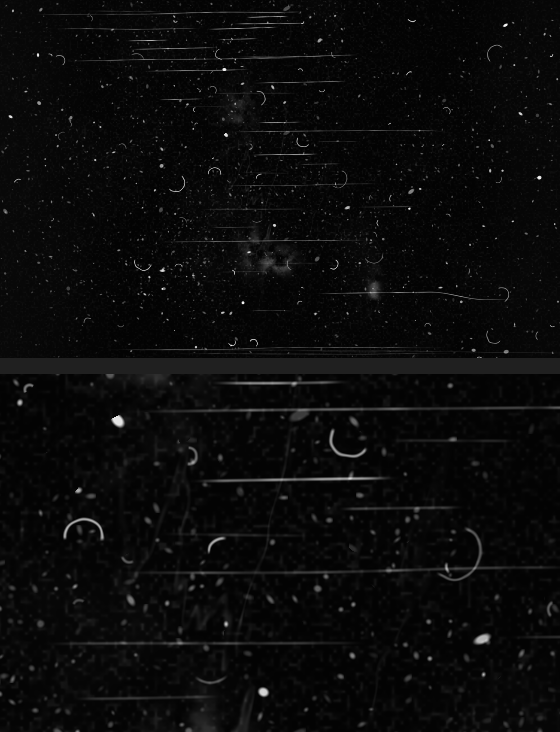
Top, the full canvas; bottom, a detail of the centre.
Reproduce this texture procedurally as a Shadertoy shader.

```glsl
float hash(vec2 p) {
    vec3 q = fract(p.xyx * vec3(0.1031, 0.1030, 0.0973));
    q += dot(q, q.yzx + 33.33);
    return fract((q.x + q.y) * q.z);
}

float noise(vec2 p) {
    vec2 i = floor(p), f = fract(p);
    f = f * f * (3.0 - 2.0 * f);
    return mix(mix(hash(i), hash(i + vec2(1, 0)), f.x),
               mix(hash(i + vec2(0, 1)), hash(i + 1.0), f.x), f.y);
}

float fbm(vec2 p) {
    float sum = 0.0, amp = 0.5;
    for (int i = 0; i < 4; i++) {
        sum += amp * noise(p);
        p = p * 2.1 + 7.3;
        amp *= 0.5;
    }
    return sum;
}

mat2 rotate(float a) {
    return mat2(cos(a), sin(a), -sin(a), cos(a));
}

float blob(vec2 p, vec2 centre, vec2 size) {
    vec2 q = (p - centre) / size;
    return exp(-dot(q, q));
}

float softEdge() {
    return max(0.0016, 0.6 / iResolution.y);
}

// One jittered, slightly stretched speck in a share of the grid cells
float specks(vec2 p, float cells, float share, float radius, float seed) {
    vec2 id = floor(p * cells);
    vec2 key = id + seed;
    if (hash(key) > share) return 0.0;
    vec2 jitter = 0.3 + 0.4 * vec2(hash(key + 11.7), hash(key + 23.1));
    vec2 q = rotate(6.28 * hash(key + 5.3)) * (p - (id + jitter) / cells);
    q.x *= mix(0.45, 1.0, hash(key + 41.9));
    float size = radius * mix(0.4, 1.0, hash(key + 31.4));
    float e = softEdge();
    float light = mix(0.2, 1.0, pow(hash(key + 57.2), 1.5));
    return light * (1.0 - smoothstep(size - e, size + e, length(q)));
}

// Short curled fibres, each an open arc
float fibres(vec2 p, float cells, float share, float seed) {
    vec2 id = floor(p * cells);
    vec2 key = id + seed;
    if (hash(key) > share) return 0.0;
    vec2 jitter = 0.35 + 0.3 * vec2(hash(key + 3.7), hash(key + 9.1));
    vec2 q = rotate(6.28 * hash(key + 15.3)) * (p - (id + jitter) / cells);
    q += 0.0025 * (vec2(noise(p * 90.0), noise(p * 90.0 + 40.0)) - 0.5);
    float radius = mix(0.08, 0.24, hash(key + 21.4)) / cells;
    float span = mix(-0.2, 0.8, hash(key + 27.8));
    float arc = smoothstep(span, span + 0.25, q.x / max(length(q), 0.001));
    float line = 1.0 - smoothstep(0.0, 0.0008 + softEdge(), abs(length(q) - radius));
    return line * arc * mix(0.3, 1.0, hash(key + 33.6));
}

// Long near-horizontal scratches, crowded near the top and bottom
float scratches(vec2 p) {
    float sum = 0.0;
    for (int i = 0; i < 36; i++) {
        float k = float(i);
        float a = hash(vec2(k, 1.7)), b = hash(vec2(k, 8.3));
        float c = hash(vec2(k, 15.1)), d = hash(vec2(k, 29.9));
        float depth = pow((k + a) / 32.0, 1.7);
        float height = i < 32 ? 0.97 - 0.84 * depth : 0.008 + 0.028 * a;
        float middle = mix(0.52, 1.0, min(depth, 1.0)) + 0.5 * (b - 0.5);
        float reach = mix(0.06, 0.38, c * c);
        if (i > 31) reach += 0.2;
        float x = p.x - middle;
        float y = height + x * 0.025 * (d - 0.25) + 0.004 * (noise(vec2(p.x * 5.0, k)) - 0.5);
        if (i < 32) y -= 0.025 * smoothstep(1.2, 1.36, p.x);
        float ends = 1.0 - smoothstep(reach * 0.6, reach, abs(x));
        float wear = mix(0.35, 1.0, noise(vec2(p.x * 45.0, k * 3.0)));
        float line = 1.0 - smoothstep(0.0, 0.0008 + softEdge(), abs(p.y - y));
        sum += line * ends * wear * mix(0.12, 0.75, d * d);
    }
    return sum;
}

void mainImage(out vec4 fragColor, in vec2 fragCoord) {
    vec2 p = fragCoord / iResolution.y;
    float cloud = fbm(p * 5.0);
    float centre = blob(p, vec2(0.8, 0.5), vec2(0.55, 0.6));
    float dustPatch = blob(p, vec2(0.48, 0.25), vec2(0.11, 0.12));

    // Black film with faint grain and paler sides
    float light = 0.012 + 0.018 * smoothstep(0.35, 0.0, p.x) + 0.012 * smoothstep(1.3, 1.5, p.x);
    light += 0.11 * pow(noise(p * 240.0), 4.0) * (0.3 + cloud * centre);
    light += 0.03 * centre * smoothstep(0.45, 0.8, cloud);

    // Mottled smudges
    float smudge = 0.22 * blob(p, vec2(0.71, 0.3), vec2(0.035, 0.05))
                 + 0.38 * blob(p, vec2(0.78, 0.27), vec2(0.04, 0.03))
                 + 0.25 * blob(p, vec2(1.045, 0.19), vec2(0.015, 0.055))
                 + 0.12 * blob(p, vec2(0.67, 0.69), vec2(0.04, 0.07));
    light += smudge * smoothstep(0.25, 0.75, fbm(p * 45.0)) * 1.2;

    // Faint wisps leaning upright through the middle
    float ridge = abs(fbm(rotate(0.25) * p * vec2(14.0, 4.0)) - 0.47);
    float wispArea = blob(p, vec2(0.77, 0.47), vec2(0.12, 0.22));
    light += 0.16 * wispArea * smoothstep(0.025, 0.0, ridge) * noise(p * 80.0);

    // Dust from fine to coarse
    float spread = (0.25 + centre) * smoothstep(0.2, 0.65, cloud);
    light += 0.4 * specks(p, 95.0, 0.02 + 0.14 * spread + 0.2 * dustPatch, 0.0022, 3.0);
    light += 0.75 * specks(p + 0.004, 58.0, 0.015 + 0.07 * spread + 0.22 * dustPatch, 0.003, 71.0);
    light += specks(p, 23.0, 0.03 + 0.06 * spread, 0.0052, 137.0);

    // Fibres and scratches
    light += 0.75 * fibres(p, 9.0, 0.06 + 0.22 * centre, 19.0);
    light += 0.7 * fibres(p + 0.03, 20.0, 0.02 + 0.09 * centre, 53.0);
    light += scratches(p);

    fragColor = vec4(vec3(min(light, 0.95)), 1.0);
}
```
